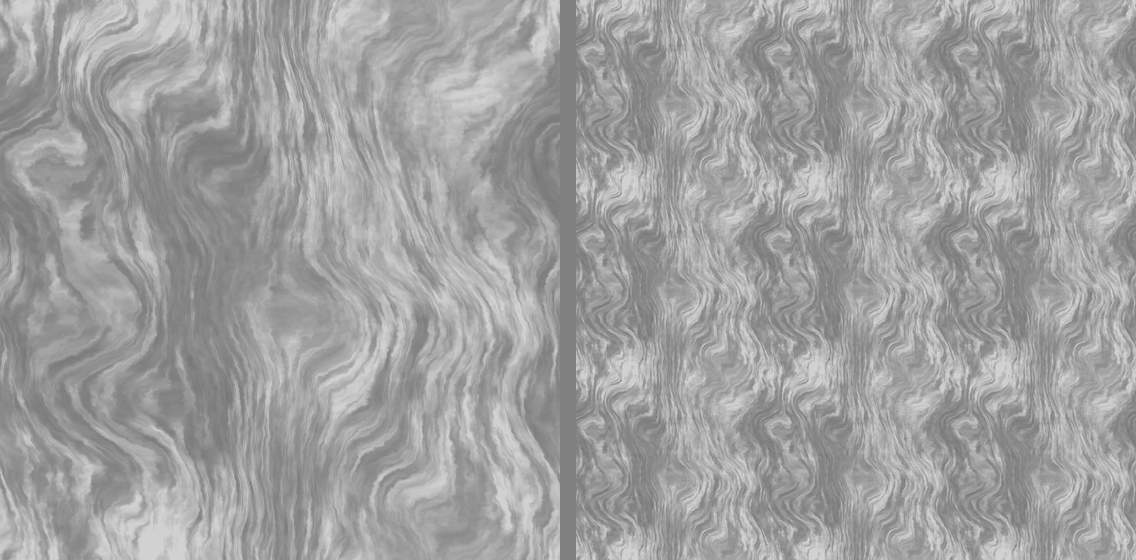
Left, the tile; right, the same tile 3 across and 3 down.
Give the GLSL for this texture, as a three.js fragment shader.

```glsl
// Tiling grey marble-like grain: wavy vertical fibres with torn light strands and soft patches.
#define MID_GREY 0.607
#define BEND 0.21
#define LIFT 0.08
#define FRAY 0.030
#define JITTER 0.010
#define BROAD_AMOUNT 0.23
#define STRAND_AMOUNT 0.115
#define FIBRE_AMOUNT 0.20
#define GRAIN_AMOUNT 0.13
#define HIGHLIGHT_SKEW 1.6
#define DARKEST 0.47
#define LIGHTEST 0.82

varying vec2 vUv;

float hash(vec2 p) {
  return fract(sin(dot(p, vec2(127.1, 311.7))) * 43758.5453);
}

// Value noise that wraps after a whole number of cells.
float tileNoise(vec2 uv, vec2 cells, float seed) {
  vec2 p = uv * cells;
  vec2 cell = floor(p);
  vec2 f = fract(p);
  f = f * f * f * (f * (f * 6.0 - 15.0) + 10.0);
  vec2 low = mod(cell, cells) + seed;
  vec2 high = mod(cell + 1.0, cells) + seed;
  float bottom = mix(hash(low), hash(vec2(high.x, low.y)), f.x);
  float top = mix(hash(vec2(low.x, high.y)), hash(high), f.x);
  return mix(bottom, top, f.y);
}

// Three octaves, normalised and centred on zero.
float tileFbm(vec2 uv, vec2 cells, float seed) {
  float sum = 0.0;
  float weight = 0.5;
  float total = 0.0;
  for (int i = 0; i < 3; i++) {
    sum += weight * tileNoise(uv, cells, seed + float(i) * 17.0);
    total += weight;
    weight *= 0.6;
    cells *= 2.0;
  }
  return sum / total - 0.5;
}

// Bends the straight fibres into waves; the whole-number shear hides the lattice.
vec2 flow(vec2 uv) {
  vec2 sheared = vec2(uv.x, uv.y + uv.x);
  float bend = tileNoise(sheared, vec2(3.0, 4.0), 3.0) - 0.5;
  bend += 0.45 * (tileNoise(uv, vec2(5.0, 7.0), 29.0) - 0.5);
  bend += 0.15 * (tileNoise(sheared, vec2(9.0, 11.0), 37.0) - 0.5);
  float lift = tileNoise(uv, vec2(4.0, 3.0), 41.0) - 0.5;
  return uv + vec2(BEND * bend, LIFT * lift);
}

void main() {
  vec2 p = flow(vUv);

  // Ragged copies of the flow: coarse for the bands, fine for the fibres.
  float fray = tileFbm(p, vec2(56.0, 24.0), 53.0);
  vec2 jitter = vec2(tileFbm(vUv, vec2(72.0, 72.0), 149.0), tileFbm(vUv, vec2(60.0, 60.0), 167.0));
  vec2 frayed = p + JITTER * jitter;
  vec2 torn = frayed + vec2(FRAY * fray, 0.0);

  // Broad light and dark bands.
  float broad = tileFbm(torn, vec2(6.0, 3.0), 7.0);

  // Fine short fibres along the flow.
  float fibre = tileFbm(frayed, vec2(84.0, 14.0), 97.0);

  // Crisp strands, torn into dashes by the fibres.
  float strand = tileFbm(torn, vec2(20.0, 4.0), 61.0) + 0.5 * broad;
  strand = smoothstep(-0.18, 0.26, strand + 0.7 * fibre) - 0.45;

  // Detail fades out in the smooth patches.
  float patchMask = tileFbm(torn, vec2(4.0, 4.0), 113.0) + 0.4 * broad;
  float rough = smoothstep(-0.2, 0.12, patchMask);

  // Mottled grain over everything.
  float grain = tileFbm(frayed, vec2(70.0, 50.0), 131.0);

  float tone = BROAD_AMOUNT * broad;
  tone += STRAND_AMOUNT * strand * mix(0.55, 1.1, rough);
  tone += FIBRE_AMOUNT * fibre * mix(0.5, 1.0, rough);
  tone += GRAIN_AMOUNT * grain;

  float grey = MID_GREY + tone + HIGHLIGHT_SKEW * tone * tone;
  gl_FragColor = vec4(vec3(clamp(grey, DARKEST, LIGHTEST)), 1.0);
}
```
